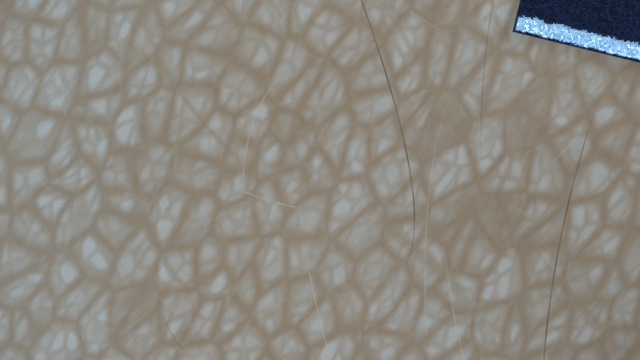
This texture is drawn by a Shadertoy shader. Its source:

```glsl
const vec3 PLATE = vec3(0.590, 0.598, 0.588);
const vec3 FURROW = vec3(0.508, 0.458, 0.392);
const vec3 PALE_HAIR = vec3(0.65, 0.66, 0.64);
const vec3 DARK_HAIR = vec3(0.36, 0.32, 0.29);
const vec3 NAVY = vec3(0.09, 0.13, 0.22);
const vec3 SILVER = vec3(0.58, 0.77, 0.96);
const float GRAIN_ANGLE = 1.08;
const float COARSE_SCALE = 10.0;
const float FINE_SCALE = 20.0;
const float FLECK_SCALE = 31.0;
const float GLITTER_SCALE = 150.0;
const float HAIR_RADIUS = 0.0012;
const vec2 TAB_CORNER = vec2(1.424, 0.912);
const float TAB_ANGLE = -0.238;

vec2 hash2(vec2 p) {
    vec3 h = fract(vec3(p.xyx) * vec3(0.1031, 0.1030, 0.0973));
    h += dot(h, h.yzx + 33.33);
    return fract((h.xx + h.yz) * h.zy);
}

vec2 rotate(vec2 p, float a) {
    return vec2(cos(a) * p.x + sin(a) * p.y, cos(a) * p.y - sin(a) * p.x);
}

// x: gap between the two nearest seeds, y: random value of the cell
vec2 cellular(vec2 p) {
    vec2 base = floor(p);
    float nearest = 9.0, second = 9.0, id = 0.0;
    for (int j = -1; j <= 1; j++)
    for (int i = -1; i <= 1; i++) {
        vec2 cell = base + vec2(i, j);
        vec2 seed = hash2(cell + 71.0);
        float d = length(cell + seed - p);
        if (d < nearest) {
            second = nearest;
            nearest = d;
            id = fract(seed.x * 7.3 + seed.y * 3.1);
        } else second = min(second, d);
    }
    return vec2(second - nearest, id);
}

float waves(vec2 p) {
    return (sin(p.x + 1.7 * sin(p.y * 0.8)) + sin(p.y * 1.3 + 1.4 * sin(p.x * 0.7 + 2.0))) * 0.5;
}

// Long furrows running in one direction, broken up by slow waves
float creases(vec2 p, float angle, float scale) {
    vec2 q = rotate(p, angle);
    float phase = q.y * scale + 0.9 * waves(q * vec2(7.0, 11.0) + angle * 9.0);
    float line = smoothstep(0.60, 1.0, 1.0 - abs(sin(phase)));
    return line * smoothstep(-0.3, 0.8, waves(q * vec2(6.0, 17.0) + angle * 23.0));
}

vec3 skin(vec2 p) {
    vec2 bent = p + 0.010 * vec2(waves(p * 17.0), waves(p.yx * 19.0 + 4.0));
    vec2 q = rotate(bent, GRAIN_ANGLE) * vec2(0.78, 1.18);
    vec2 coarse = cellular(q * COARSE_SCALE);
    vec2 fine = cellular(rotate(q, 0.5) * FINE_SCALE + 13.0);
    vec2 fleck = cellular(rotate(q, 1.3) * FLECK_SCALE + 37.0);

    // Each cell fades softly to its rim and has its own brightness
    float plate = smoothstep(-0.08, 0.50, coarse.x) * (0.75 + 0.30 * coarse.y);
    plate *= 0.62 + smoothstep(0.0, 0.55, fine.x) * (0.25 + 0.50 * fine.y);
    plate += 0.26 * (fleck.y - 0.42) * smoothstep(0.0, 0.5, fleck.x);
    float crease = max(creases(p, GRAIN_ANGLE, 25.0), creases(p, 2.15, 22.0));
    crease = max(crease, 0.7 * creases(p, 0.45, 27.0));
    plate = plate * (1.0 - 0.50 * crease) + 0.10 + 0.06 * waves(p * 6.0);
    vec3 col = mix(FURROW, PLATE, clamp(plate, -0.05, 1.25));

    // Cool light from the left, warmer and dimmer to the lower right
    col += vec3(-0.010, 0.008, 0.022) * (1.0 - smoothstep(0.0, 0.8, p.x));
    col *= 1.03 - 0.06 * smoothstep(0.7, 1.78, p.x) * (1.2 - p.y);
    col *= 1.0 - 0.08 * smoothstep(0.75, 1.15, length((p - vec2(0.85, 0.55)) * vec2(0.9, 1.1)));
    return col + 0.012 * (hash2(floor(p * 240.0)).x - 0.5);
}

// Curved strand from root to tip, fading at the tip
vec3 addHair(vec3 col, vec2 p, vec2 root, vec2 bend, vec2 tip, vec3 tint, float opacity) {
    const int STEPS = 18;
    vec2 from = root;
    float dist = 9.0, along = 0.0;
    for (int i = 1; i <= STEPS; i++) {
        float t = float(i) / float(STEPS);
        vec2 to = mix(mix(root, bend, t), mix(bend, tip, t), t);
        vec2 seg = to - from;
        float h = clamp(dot(p - from, seg) / dot(seg, seg), 0.0, 1.0);
        float d = length(p - from - seg * h);
        if (d < dist) {
            dist = d;
            along = t + (h - 1.0) / float(STEPS);
        }
        from = to;
    }
    float soft = max(0.0030, 1.0 / iResolution.y);
    float cover = 1.0 - smoothstep(HAIR_RADIUS - soft * 0.5, HAIR_RADIUS + soft, dist);
    float patchy = 0.8 + 0.2 * sin(along * 31.0 + root.x * 40.0);
    return mix(col, tint, cover * opacity * patchy * (1.0 - smoothstep(0.55, 1.0, along)));
}

void mainImage(out vec4 fragColor, in vec2 fragCoord) {
    vec2 p = fragCoord / iResolution.y;
    vec3 col = skin(p);

    // Pale strands
    col = addHair(col, p, vec2(0.675, 0.51), vec2(0.69, 0.72), vec2(0.81, 0.82), PALE_HAIR, 0.60);
    col = addHair(col, p, vec2(0.82, 0.425), vec2(0.72, 0.445), vec2(0.60, 0.50), PALE_HAIR, 0.65);
    col = addHair(col, p, vec2(0.915, 0.015), vec2(0.87, 0.16), vec2(0.845, 0.34), PALE_HAIR, 0.60);
    col = addHair(col, p, vec2(1.185, 0.07), vec2(1.16, 0.55), vec2(1.275, 0.80), PALE_HAIR, 0.35);
    col = addHair(col, p, vec2(1.62, 0.65), vec2(1.57, 0.56), vec2(1.45, 0.50), PALE_HAIR, 0.40);
    col = addHair(col, p, vec2(1.29, 0.0), vec2(1.25, 0.14), vec2(1.23, 0.36), PALE_HAIR, 0.50);
    col = addHair(col, p, vec2(1.14, 0.97), vec2(1.19, 0.93), vec2(1.26, 0.90), PALE_HAIR, 0.40);

    // Dark strands
    col = addHair(col, p, vec2(1.0, 1.01), vec2(1.24, 0.345), vec2(1.10, 0.23), DARK_HAIR, 0.75);
    col = addHair(col, p, vec2(1.51, -0.01), vec2(1.54, 0.40), vec2(1.69, 0.80), DARK_HAIR, 0.80);
    col = addHair(col, p, vec2(1.37, 1.0), vec2(1.33, 0.77), vec2(1.336, 0.53), DARK_HAIR, 0.35);
    col = addHair(col, p, vec2(0.51, 0.03), vec2(0.47, 0.07), vec2(0.44, 0.15), DARK_HAIR, 0.30);

    // Navy tab with a glittering lower rim
    vec2 tab = rotate(p - TAB_CORNER, TAB_ANGLE);
    float inside = min(tab.x, tab.y);
    col *= 1.0 - 0.12 * smoothstep(-0.05, 0.0, inside);
    vec2 glitter = cellular(tab * GLITTER_SCALE);
    float ragged = 0.003 * waves(tab * 90.0) + 0.010 * (glitter.y - 0.5);
    float rim = smoothstep(0.003, 0.011, tab.y + ragged * 0.3);
    rim *= 1.0 - smoothstep(0.042, 0.054, tab.y + ragged);
    rim *= smoothstep(0.002, 0.010, tab.x);
    vec3 metal = SILVER * (0.86 + 0.30 * glitter.y) + 0.10 * smoothstep(0.6, 1.0, glitter.y);
    vec3 body = NAVY * (0.75 + 0.5 * glitter.y);
    float edge = max(0.003, 1.0 / iResolution.y);
    col = mix(col, mix(body, metal, rim), smoothstep(-edge, edge, inside));

    fragColor = vec4(clamp(col, 0.0, 1.0), 1.0);
}
```
